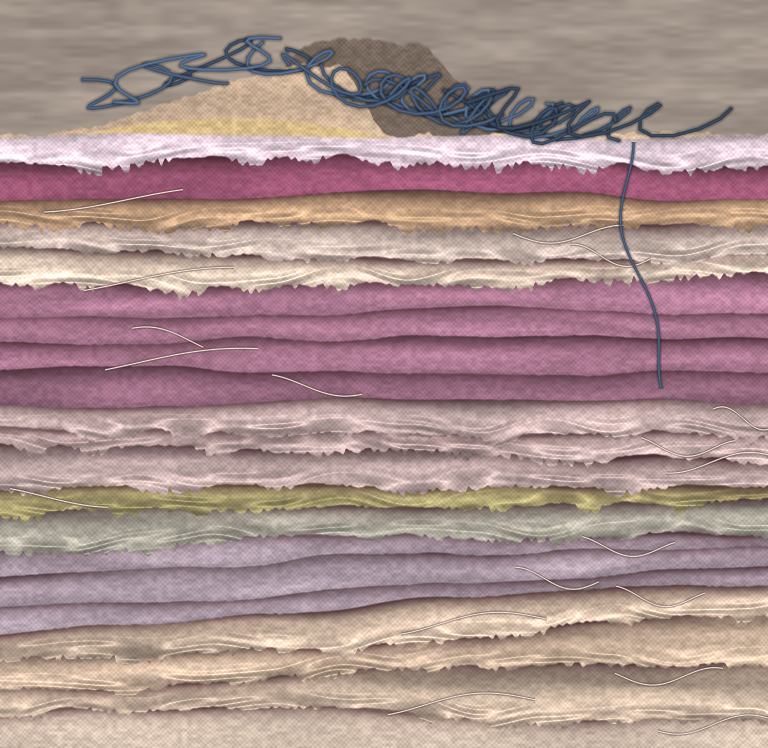
Reproduce this texture procedurally as a WebGL 1 fragment shader.

```glsl
precision highp float;
// A stack of frayed, dyed linen layers with a tangle of blue yarn on top, before weathered wood.
uniform vec2 u_resolution;

#define PITCH 0.039
#define STACK_TOP 0.818
#define FRAY 0.017
#define WEAVE 1000.0
#define SHADOW_DEPTH 0.0085
#define YARN_RADIUS 0.0023
#define CREAM vec3(0.87, 0.79, 0.72)
#define TAN vec3(0.79, 0.65, 0.52)
#define MAUVE vec3(0.70, 0.49, 0.59)
#define LILAC vec3(0.71, 0.64, 0.69)
#define CREVICE vec3(0.24, 0.13, 0.15)
#define YARN vec3(0.25, 0.32, 0.42)

float hash(vec2 p) {
  vec3 q = fract(p.xyx * vec3(0.1031, 0.1030, 0.0973));
  q += dot(q, q.yzx + 33.33);
  return fract((q.x + q.y) * q.z);
}

float noise(vec2 p) {
  vec2 c = floor(p), f = fract(p);
  f = f * f * (3.0 - 2.0 * f);
  return mix(mix(hash(c), hash(c + vec2(1, 0)), f.x),
             mix(hash(c + vec2(0, 1)), hash(c + vec2(1, 1)), f.x), f.y);
}

float ridge(vec2 p) { return 1.0 - abs(2.0 * noise(p) - 1.0); }

// Height of the lower edge of layer i
float level(float i, float x) {
  float bow = 0.065 * x * exp(-(i - 4.0) * (i - 4.0) / 6.0);
  float wave = 0.030 * (noise(vec2(x * 2.3 + i * 7.3, i * 3.1)) - 0.5)
             + 0.012 * (noise(vec2(x * 9.0, i * 5.7)) - 0.5);
  return i * PITCH + bow + wave;
}

// Dye families from the bottom of the stack to its top
vec3 dye(float i) {
  float h = hash(vec2(i, 4.0));
  vec3 c = mix(CREAM, TAN, 0.5 * h);
  if (i > 3.5) c = LILAC;
  if (i > 6.5) c = vec3(0.67, 0.65, 0.60);
  if (i > 7.5) c = vec3(0.71, 0.67, 0.47);
  if (i > 8.5) c = vec3(0.83, 0.73, 0.72);
  if (i > 11.5) c = MAUVE * (i < 12.5 ? 0.82 : 1.0);
  if (i > 15.5) c = mix(CREAM, LILAC, 0.25 * (i - 16.0));
  if (i > 17.5) c = TAN;
  if (i > 18.5) c = MAUVE * vec3(0.88, 0.70, 0.77);
  if (i > 19.5) c = vec3(0.86, 0.78, 0.82);
  return c * (0.95 + 0.1 * h);
}

bool isFolded(float i) {
  return (i > 3.5 && i < 6.5) || (i > 11.5 && i < 15.5) || (i > 18.5 && i < 19.5);
}

float weave(vec2 p) {
  vec2 q = p * WEAVE + 5.0 * vec2(noise(p * 18.0), noise(p * 18.0 + 40.0));
  return 1.0 + 0.06 * sin(q.x) * sin(q.y) + 0.18 * (noise(p * vec2(150, 250)) - 0.5);
}

vec3 paintLayer(vec3 col, vec2 p, float i, float linen) {
  float up = p.y - level(i, p.x);
  float fray = isFolded(i) ? 0.12 : 1.0;
  // Dark gap below the edge
  float gap = exp(min(up, 0.0) / SHADOW_DEPTH) * (0.45 + 0.55 * noise(vec2(p.x * 5.0, i * 2.7)));
  col = mix(col, CREVICE, 0.92 * gap);
  // Rounded cloth with soft creases
  float round = sin(3.1416 * clamp(0.16 + 0.75 * up / PITCH, 0.0, 1.0));
  float crease = noise(vec2(p.x * 5.0 + i * 3.0, up * 70.0 + 3.0 * noise(vec2(p.x * 3.0, i)))) - 0.5;
  vec3 cloth = dye(i) * linen * (0.80 + 0.24 * round + 0.24 * crease);
  // Loose fibres lying along the edge
  float drift = 5.0 * noise(vec2(p.x * 11.0, i * 4.1));
  float fibre = ridge(vec2(p.x * 16.0 + i * 3.0, up * 170.0 + drift));
  float nearEdge = fray * smoothstep(0.030, 0.004, abs(up));
  cloth *= 1.0 + nearEdge * (0.48 * fibre * fibre - 0.24);
  // Hanging fringe
  float lean = 120.0 * (noise(vec2(p.x * 7.0, i * 8.0)) - 0.5);
  float comb = noise(vec2(p.x * 190.0 + up * lean, i * 9.0));
  float clump = noise(vec2(p.x * 24.0, i * 6.0));
  float hang = FRAY * fray * (0.9 * comb * clump + 0.4 * clump - 0.25);
  return mix(col, cloth, smoothstep(-0.0016, 0.0016, up + hang));
}

// Wood, a dark scrap and a pale folded cloth behind the stack
vec3 backdrop(vec2 p, float linen) {
  float grain = noise(p * vec2(9, 70)) + 0.6 * noise(p * vec2(40, 190));
  vec3 col = vec3(0.62, 0.57, 0.53) * (0.86 + 0.18 * grain);
  float rough = 0.012 * noise(vec2(p.x * 30.0, 2.0)) + 0.005 * noise(vec2(p.x * 150.0, 5.0));
  float scrap = 0.935 + rough - 2.4 * pow(max(abs(p.x - 0.49) - 0.06, 0.0), 1.4);
  col = mix(col, vec3(0.47, 0.41, 0.37) * linen, smoothstep(0.003, -0.003, p.y - scrap));
  float mound = 0.81 + rough + 0.09 * smoothstep(0.04, 0.40, p.x) * smoothstep(0.52, 0.45, p.x);
  vec3 peach = vec3(0.81, 0.70, 0.60) * linen * (0.86 + 0.25 * noise(p * vec2(6, 22)));
  col = mix(col, peach, smoothstep(0.002, -0.002, p.y - mound));
  float hem = 0.84 - 0.6 * (p.x - 0.3) * (p.x - 0.3) + 0.3 * rough;
  return mix(col, vec3(0.85, 0.74, 0.54) * linen, smoothstep(0.002, -0.002, p.y - hem));
}

// Looping path of one yarn strand, t from 0 to 1
vec2 yarnPath(float s, float t) {
  float a = hash(vec2(s, 1.0)), b = hash(vec2(s, 2.0));
  float x = 0.08 + 0.56 * a + (0.12 + 0.2 * b) * t;
  float y = 0.875 + 0.055 * exp(-60.0 * (x - 0.34) * (x - 0.34)) - 0.045 * smoothstep(0.5, 0.8, x);
  return vec2(x + 0.035 * sin(t * (12.0 + 9.0 * b) + 6.3 * a),
              y + 0.022 * sin(t * (9.0 + 11.0 * a) + 6.3 * b) + 0.02 * (b - 0.5));
}

float segment(vec2 p, vec2 a, vec2 b) {
  vec2 d = b - a;
  return length(p - a - d * clamp(dot(p - a, d) / dot(d, d), 0.0, 1.0));
}

vec3 paintThread(vec3 col, vec3 tint, float d, float r) {
  float body = smoothstep(r + 0.001, r - 0.001, d);
  col *= 1.0 - 0.25 * smoothstep(3.0 * r, r, d);
  return mix(col, tint * (1.15 - 0.4 * d / r), body);
}

void main() {
  vec2 p = gl_FragCoord.xy / u_resolution.y;
  float linen = weave(p);
  vec3 col = CREAM * linen * (0.92 + 0.14 * noise(p * vec2(5, 30)));
  for (int k = 1; k <= 20; k++) {
    float i = float(k);
    if (abs(p.y - i * PITCH - 0.02) < 0.14) col = paintLayer(col, p, i, linen);
  }
  float top = STACK_TOP + 0.012 * (noise(vec2(p.x * 6.0, 3.0)) - 0.5);
  col = mix(col, backdrop(p, linen), smoothstep(-0.002, 0.002, p.y - top));
  // Pale stray threads
  for (int k = 0; k < 18; k++) {
    float s = float(k), a = hash(vec2(s, 11.0)), b = hash(vec2(s, 12.0));
    float u = (p.x - 1.1 * a + 0.1) / (0.08 + 0.14 * b);
    float w = 2.0 + 4.0 * a;
    float bend = 0.012 * sin(u * w + 6.3 * b) + 0.03 * (b - 0.5) * u;
    float d = abs(p.y - 0.03 - 0.74 * fract(s * 0.618) - bend);
    if (u > 0.0 && u < 1.0) col = paintThread(col, vec3(0.86, 0.77, 0.73), d * 0.9, 0.0011);
  }
  // Blue tangle and its hanging end
  if (p.y > 0.76) {
    for (int k = 0; k < 13; k++) {
      float s = float(k), d = 1.0;
      vec2 a = yarnPath(s, 0.0);
      for (int j = 1; j <= 30; j++) {
        vec2 b = yarnPath(s, float(j) / 30.0);
        d = min(d, segment(p, a, b));
        a = b;
      }
      col = paintThread(col, YARN * (0.8 + 0.5 * hash(vec2(s, 7.0))), d, YARN_RADIUS);
    }
  }
  float u = (0.81 - p.y) / 0.33;
  float tail = abs(p.x - 0.835 - 0.06 * u * u - 0.012 * cos(9.0 * u));
  if (u > 0.0 && u < 1.0) col = paintThread(col, YARN * 1.1, tail * 0.95, 0.0017);
  gl_FragColor = vec4(col, 1.0);
}
```
